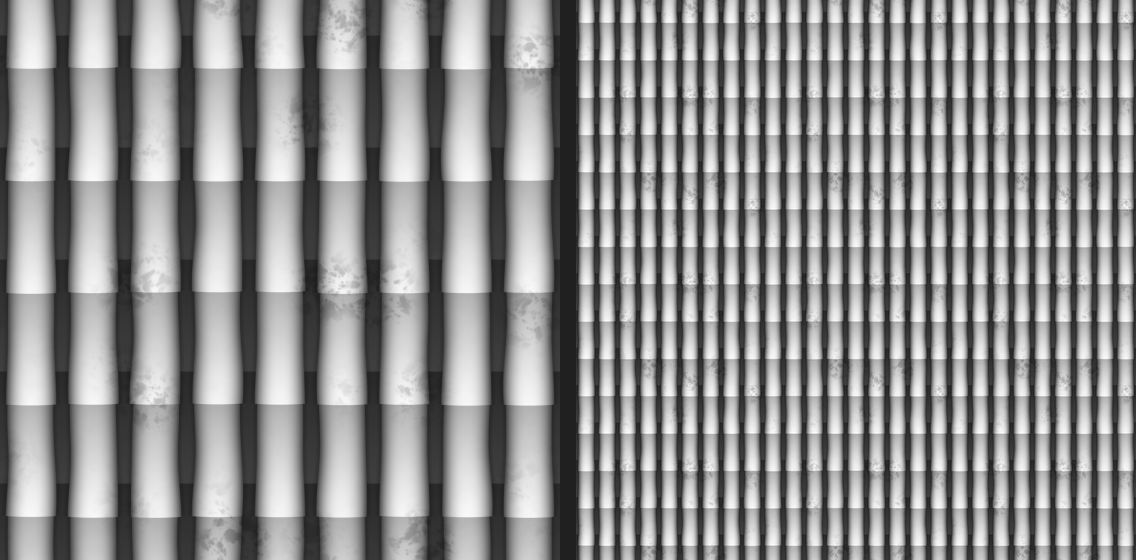
Left, the tile; right, the same tile 3 across and 3 down.
Give the GLSL for this pattern, as a three.js fragment shader.

```glsl
// Grey relief of barrel roof tiles: 9 columns by 5 overlapping courses.
// Rounded covers flare toward their lower lips above dark stepped pans;
// hashes vary each tile and wrapped cellular puffs lay down ragged stains.
varying vec2 vUv;

const vec2 TILES = vec2(9.0, 5.0);

float hash(vec2 p) {
  return fract(sin(dot(p, vec2(127.1, 311.7))) * 43758.55);
}

// Cellular noise with n wrapped cells per side; higher sparsity keeps fewer puffs.
float puffs(vec2 uv, float n, float sparsity) {
  vec2 p = uv * n;
  vec2 cell = floor(p);
  float strongest = 0.0;
  for (int y = -1; y <= 1; y++) {
    for (int x = -1; x <= 1; x++) {
      vec2 c = cell + vec2(float(x), float(y));
      vec2 id = mod(c, n) + n;
      vec2 seed = c + vec2(hash(id), hash(id + 17.3));
      float strength = pow(hash(id + 41.9), sparsity);
      strongest = max(strongest, strength * smoothstep(1.0, 0.0, distance(p, seed)));
    }
  }
  return strongest;
}

float tileHash(float column, float course, float salt) {
  return hash(vec2(column, mod(course, TILES.y)) + salt);
}

// Lays one cover over the pan; x runs from the column centre, v up from the lip.
float coverOver(float pan, float x, float v, float column, float course) {
  float lean = tileHash(column, course, 3.1) - 0.5;
  float swell = tileHash(column, course, 8.7) - 0.5;
  x -= 0.03 * lean * sin(5.5 * v + 6.28 * swell);
  float halfWidth = mix(0.408, 0.372, smoothstep(0.05, 0.65, v))
                  + 0.016 * swell * sin(6.28 * v);
  float r = abs(x) / halfWidth;

  // Round cross-section, brightest at the raised lower end
  float crown = 0.965 - 0.27 * pow(clamp(v, 0.0, 1.0), 1.2) + 0.02 * lean;
  float shade = mix(crown, 0.25, pow(min(r, 1.0), 2.6));

  float shadow = mix(0.82, 1.0, smoothstep(1.0, 1.22, r));
  return mix(pan * shadow, shade, smoothstep(1.025, 0.965, r));
}

void main() {
  vec2 uv = fract(vUv);
  float column = floor(uv.x * TILES.x);
  float x = fract(uv.x * TILES.x) - 0.5;

  // Pans: each course fades upward, then steps back to light
  float p = fract(uv.y * TILES.y - 0.677);
  float pan = mix(0.25, 0.162, p);
  pan = mix(0.162, pan, smoothstep(0.0, 0.012, p));

  // Covers: blend the two courses that meet at the nearest lip
  float y = uv.y * TILES.y - 0.384;
  float course = floor(y + 0.5);
  float lip = 0.016 * (tileHash(column, course, 5.3) - 0.5) + 0.05 * x * x;
  float v = y - course - lip;
  float lower = coverOver(pan, x, v + 1.0, column, course - 1.0);
  float upper = coverOver(pan, x, v, column, course);
  float tone = mix(lower, upper, smoothstep(-0.007, 0.007, v));

  // Stains: a few wide patches broken up by finer mottling
  vec2 bent = uv + 0.004 * sin(6.2832 * (uv.yx * vec2(13.0, 11.0) + uv * 7.0));
  float mottle = 0.45 * puffs(bent, 36.0, 1.0) + 0.33 * puffs(bent, 79.0, 1.0)
               + 0.22 * puffs(bent, 160.0, 1.0);
  float patches = puffs(bent, 10.0, 5.0);
  float stain = smoothstep(0.05, 0.6, patches) * smoothstep(0.22, 0.55, mottle);
  tone *= 1.0 - 0.2 * stain - 0.025 * (mottle - 0.35);

  gl_FragColor = vec4(vec3(tone), 1.0);
}
```
